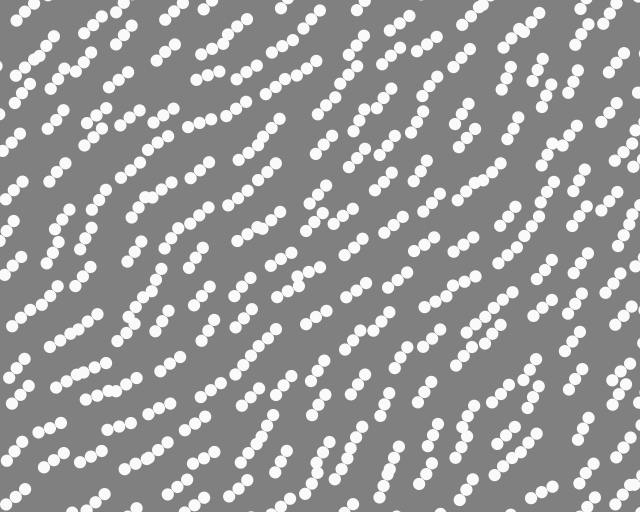
A Shadertoy shader for this pattern:

```glsl
// Short diagonal chains of three pale dots on a mid grey ground.
// Chains sit on a jittered, staggered lattice; smooth gradient noise steers
// their direction, and small random turns bend each one a little.

const vec3 GROUND = vec3(0.502);
const vec3 DOT_COLOUR = vec3(0.98);

// Lengths are fractions of the canvas height.
const float ROW_STEP = 0.0838;      // lattice spacing along a column
const float COLUMN_STEP = 0.0726;   // spacing between columns
const float DOT_RADIUS = 0.0119;
const float DOT_STEP = 0.0238;      // centre to centre within a chain
const float JITTER = 0.024;         // largest shift of a chain

// Angles are in radians.
const float MEAN_ANGLE = 0.81;
const float FLOW_SWING = 0.65;      // turning by the smooth flow
const float FLOW_SCALE = 3.2;
const float CHAIN_TWIST = 0.14;     // random turn of a whole chain
const float CHAIN_BEND = 0.09;      // random turn of each end
const float TAU = 6.2831853;

vec2 hash2(vec2 p) {
    vec3 q = fract(p.xyx * vec3(0.1031, 0.1030, 0.0973));
    q += dot(q, q.yzx + 33.33);
    return fract((q.xx + q.yz) * q.zy);
}

vec2 direction(float angle) {
    return vec2(cos(angle), sin(angle));
}

float cornerSlope(vec2 corner, vec2 p) {
    return dot(direction(TAU * hash2(corner + 71.0).x), p - corner);
}

float gradientNoise(vec2 p) {
    vec2 i = floor(p), f = p - i;
    vec2 u = f * f * f * (f * (f * 6.0 - 15.0) + 10.0);
    vec2 e = vec2(1.0, 0.0);
    return mix(mix(cornerSlope(i, p), cornerSlope(i + e.xy, p), u.x),
               mix(cornerSlope(i + e.yx, p), cornerSlope(i + e.xx, p), u.x), u.y);
}

// Signed distance to the three dots of the chain in one lattice cell.
float chainDistance(vec2 p, vec2 cell, vec2 centre) {
    vec2 r = hash2(cell + 19.0);
    vec2 turn = 2.0 * hash2(cell + 143.0) - 1.0;
    centre += JITTER * sqrt(r.x) * direction(TAU * r.y);

    float angle = MEAN_ANGLE + FLOW_SWING * gradientNoise(centre * FLOW_SCALE)
                + CHAIN_TWIST * (2.0 * hash2(cell + 287.0).x - 1.0);
    vec2 q = p - centre;
    float d = length(q);
    d = min(d, length(q - DOT_STEP * direction(angle + CHAIN_BEND * turn.x)));
    d = min(d, length(q + DOT_STEP * direction(angle + CHAIN_BEND * turn.y)));
    return d - DOT_RADIUS;
}

void mainImage(out vec4 fragColor, in vec2 fragCoord) {
    vec2 p = fragCoord / iResolution.y;
    float column = floor(p.x / COLUMN_STEP);
    float d = 1.0;

    // Nearest chain among neighbouring cells; odd columns shift half a row.
    for (int i = -1; i <= 1; i++) {
        float x = column + float(i);
        float stagger = 0.5 * mod(x, 2.0);
        float row = floor(p.y / ROW_STEP - stagger);
        for (int j = -1; j <= 1; j++) {
            vec2 cell = vec2(x, row + float(j));
            vec2 centre = (cell + vec2(0.5, 0.5 + stagger)) * vec2(COLUMN_STEP, ROW_STEP);
            d = min(d, chainDistance(p, cell, centre));
        }
    }

    // One pixel of edge smoothing.
    float cover = clamp(0.5 - d * iResolution.y, 0.0, 1.0);
    fragColor = vec4(mix(GROUND, DOT_COLOUR, cover), 1.0);
}
```
